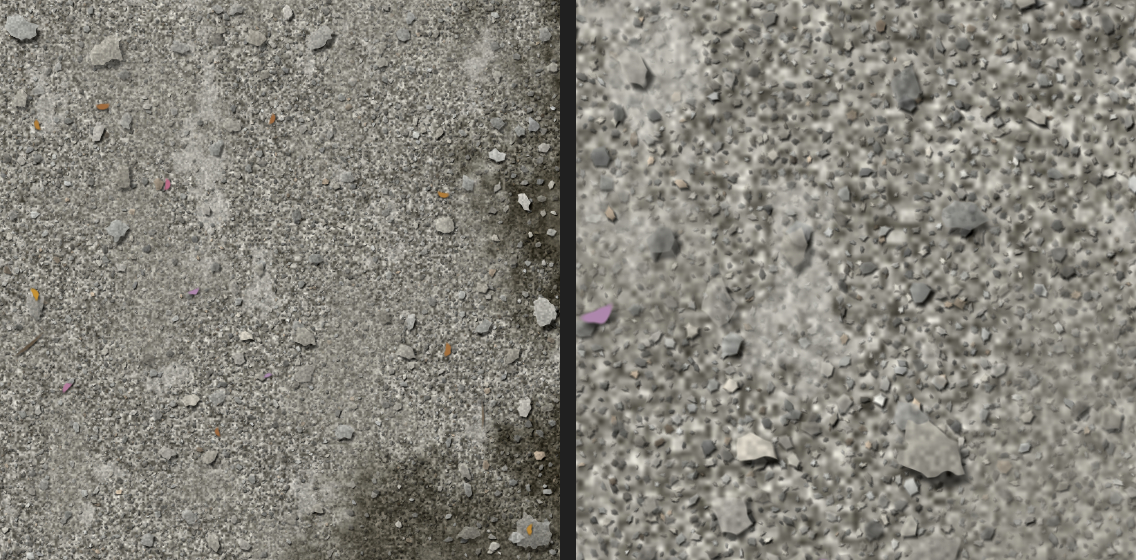
Left, the full canvas; right, a detail of the centre.
Reproduce this texture procedurally as a Shadertoy shader.

```glsl
// Trodden gravel ground: grit, chipped stones, dusty and damp patches, leaves and twigs.

const float TAU = 6.2831853;
const float SOFTNESS = 0.0008;         // edge blur in canvas units
const vec2 SUN_SIDE = vec2(-0.6, 0.8); // direction towards the light
const vec3 SOIL = vec3(0.515, 0.505, 0.472);
const vec3 CLAY = vec3(0.575, 0.563, 0.525);
const vec3 DUST = vec3(0.69, 0.685, 0.655);
const vec3 DAMP_TINT = vec3(0.55, 0.53, 0.47);
const vec3 WARM_STONE = vec3(1.03, 1.0, 0.925);
const vec3 COOL_STONE = vec3(0.99, 1.0, 0.985);
const vec3 OCHRE = vec3(0.78, 0.58, 0.20);
const vec3 RUST = vec3(0.60, 0.40, 0.25);
const vec3 PINK = vec3(0.76, 0.36, 0.44);
const vec3 LILAC = vec3(0.66, 0.58, 0.74);
const vec3 STRAW = vec3(0.70, 0.63, 0.53);
const vec3 BARK = vec3(0.25, 0.20, 0.15);

vec3 hash33(vec3 p) {
    p = fract(p * vec3(0.1031, 0.1030, 0.0973));
    p += dot(p, p.yxz + 33.33);
    return fract((p.xxy + p.yxx) * p.zyx);
}

float noise(vec2 p, float seed) {
    vec2 i = floor(p), f = smoothstep(0.0, 1.0, fract(p));
    float low = mix(hash33(vec3(i, seed)).x, hash33(vec3(i + vec2(1, 0), seed)).x, f.x);
    float high = mix(hash33(vec3(i + vec2(0, 1), seed)).x, hash33(vec3(i + 1.0, seed)).x, f.x);
    return mix(low, high, f.y);
}

float fbm(vec2 p, float seed) {
    float sum = 0.0, amp = 0.52;
    for (int k = 0; k < 5; k++, amp *= 0.5) {
        sum += amp * noise(p, seed + float(k));
        p = mat2(1.6, 1.2, -1.2, 1.6) * p;
    }
    return sum;
}

vec2 rotate(vec2 p, float a) { return mat2(cos(a), -sin(a), sin(a), cos(a)) * p; }

float cover(float d, float blur) { return 1.0 - smoothstep(-blur, blur, d); }

float edgeBlur() { return SOFTNESS + 0.5 / iResolution.y; }

// Irregular convex chip of about unit radius
float stoneDistance(vec2 q, vec2 cell, float seed) {
    vec3 h = hash33(vec3(cell, seed + 0.5));
    q = rotate(q, h.x * TAU) * vec2(1.0, 1.0 + 0.7 * h.y);
    float d = -10.0;
    for (int k = 0; k < 6; k++) {
        vec3 side = hash33(vec3(cell, seed + 3.0 + float(k)));
        float a = (float(k) + 0.6 * side.x) * TAU / 6.0;
        d = max(d, dot(q, vec2(cos(a), sin(a))) - mix(0.6, 1.0, side.y));
    }
    return d;
}

// Half-buried stones in a jittered grid; size is the largest radius in cells
vec3 scatterStones(vec3 ground, vec2 uv, float cells, float density, float edgeBoost,
                   float size, float light, float spread, float shade, float seed) {
    vec2 p = uv * cells;
    for (int n = 0; n < 9; n++) {
        vec2 cell = floor(p) + vec2(n % 3, n / 3) - 1.0;
        vec3 place = hash33(vec3(cell, seed)), look = hash33(vec3(cell, seed + 1.5));
        if (place.z > density + edgeBoost * smoothstep(0.74, 0.98, (cell.x + 0.5) / cells)) continue;
        float radius = size * mix(0.4, 1.0, look.x * look.x);
        vec2 q = (p - cell - mix(vec2(0.2), vec2(0.8), place.xy)) / radius;
        if (dot(q, q) > 6.0) continue;
        float blur = edgeBlur() * cells / radius;
        float rough = 0.35 * (noise(uv * 130.0, seed) - 0.5);
        float bare = mix(0.5, 1.0, fract(place.z * 57.0));
        float shadow = cover(stoneDistance(q + 0.34 * SUN_SIDE, cell, seed), blur + 0.1);
        float body = cover(stoneDistance(q, cell, seed) + rough, blur);
        float tone = light + spread * (look.y - 0.5) + 0.05 * dot(q, SUN_SIDE);
        tone += 0.16 * (fbm(uv * 70.0, seed) - 0.5);
        vec3 stone = tone * mix(COOL_STONE, WARM_STONE, look.z);
        stone *= mix(vec3(1), vec3(1.05, 0.98, 0.92), step(0.96, look.z));
        ground = mix(ground * (1.0 - shade * bare * shadow), stone, body * bare);
    }
    return ground;
}

// Slim bent scraps such as leaves and twigs; halfSize is in canvas units
vec3 scatterScraps(vec3 ground, vec2 uv, float cells, float density, float edgeBoost,
                   vec2 halfSize, vec3 colorA, vec3 colorB, float seed) {
    for (int n = 0; n < 9; n++) {
        vec2 cell = floor(uv * cells) + vec2(n % 3, n / 3) - 1.0;
        vec3 place = hash33(vec3(cell, seed)), look = hash33(vec3(cell, seed + 1.5));
        vec2 center = (cell + mix(vec2(0.2), vec2(0.8), place.xy)) / cells;
        if (place.z > density + edgeBoost * smoothstep(0.82, 0.98, center.x)) continue;
        vec2 extent = halfSize * mix(0.6, 1.1, look.y);
        vec2 q = rotate(uv - center, look.x * TAU) / extent;
        vec2 s = rotate(uv - center + 0.003 * SUN_SIDE, look.x * TAU) / extent;
        q.y += 0.5 * q.x * q.x + 0.5 * (noise(uv * 160.0, seed) - 0.5);
        float blur = edgeBlur() / extent.y;
        ground *= 1.0 - 0.55 * cover(length(s) - 1.0, blur + 0.2);
        ground = mix(ground, mix(colorA, colorB, look.z), cover(length(q) - 1.0, blur));
    }
    return ground;
}

float dampness(vec2 uv) {
    float wobble = fbm(uv * 6.0, 21.0) + 0.5 * fbm(uv * 40.0, 25.0) - 0.75;
    float side = smoothstep(0.78, 1.08, uv.x + 0.5 * wobble);
    float corner = cover(length((uv - vec2(0.76, 0.0)) * vec2(0.7, 1.4)) + 0.4 * wobble - 0.17, 0.12);
    return max(side, 0.75 * corner);
}

void mainImage(out vec4 fragColor, in vec2 fragCoord) {
    vec2 uv = fragCoord / iResolution.y;
    // Soil and packed grit
    vec3 color = mix(SOIL, CLAY, fbm(uv * 9.0, 5.0));
    color += 0.36 * (noise(uv * 250.0, 7.0) - 0.5) + 0.18 * (noise(uv * 120.0, 8.0) - 0.5);
    color = scatterStones(color, uv, 150.0, 0.75, 0.0, 0.46, 0.57, 0.40, 0.66, 30.0);
    color = scatterStones(color, uv, 88.0, 0.6, 0.1, 0.42, 0.58, 0.36, 0.70, 50.0);
    // Trodden clay, pale dust and damp earth
    color = mix(color, CLAY, 0.42 * smoothstep(0.46, 0.68, fbm(uv * 8.0, 11.0)));
    float dust = fbm(uv * 13.0, 16.0) + 0.35 * (fbm(uv * 70.0, 17.0) - 0.5);
    color = mix(color, DUST, 0.6 * smoothstep(0.64, 0.78, dust));
    color *= mix(vec3(1), DAMP_TINT, dampness(uv));
    // Loose stones, more of them along the right edge
    color = scatterStones(color, uv, 44.0, 0.42, 0.2, 0.38, 0.59, 0.30, 0.66, 70.0);
    color = scatterStones(color, uv, 20.0, 0.30, 0.3, 0.36, 0.62, 0.20, 0.60, 90.0);
    color = scatterStones(color, uv, 8.0, 0.20, 0.3, 0.30, 0.64, 0.14, 0.55, 110.0);
    // Surface grain and sunlit contrast
    color *= 1.0 + 0.22 * (noise(uv * 330.0, 160.0) - 0.5);
    color += 0.26 * (color.g - 0.48);
    // Leaves, bright scraps and twigs
    color = scatterScraps(color, uv, 7.0, 0.22, 0.1, vec2(0.012, 0.0055), OCHRE, RUST, 130.0);
    color = scatterScraps(color, uv, 5.0, 0.10, 0.0, vec2(0.011, 0.005), PINK, LILAC, 140.0);
    color = scatterScraps(color, uv, 9.0, 0.03, 0.3, vec2(0.028, 0.0028), STRAW, BARK, 150.0);
    fragColor = vec4(clamp(color, 0.0, 1.0), 1.0);
}
```
